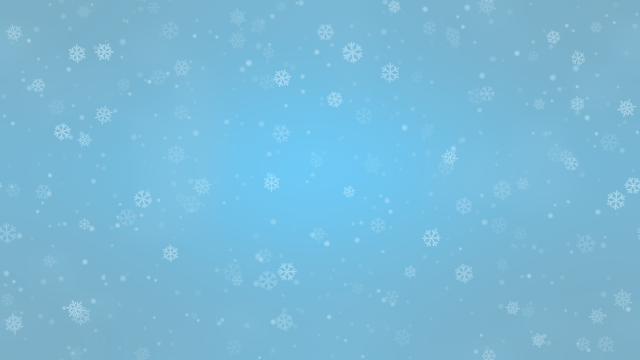
Reproduce this background procedurally as a Shadertoy shader.

```glsl
// Soft blue winter backdrop with a central glow, haze, snowflakes and drifting dots; tiles both ways.

const float PI = 3.14159265;

vec3 hash3(vec2 cell, float seed) {
    vec3 p = fract(vec3(cell.xyx + seed * 7.31) * vec3(0.1031, 0.1030, 0.0973));
    p += dot(p, p.yxz + 33.33);
    return fract((p.xxy + p.yzz) * p.zyx);
}

// Value noise that repeats after a whole number of cells
float wrapNoise(vec2 uv, vec2 cells, float seed) {
    vec2 p = uv * cells;
    vec2 id = floor(p), f = fract(p);
    f = f * f * f * (f * (f * 6.0 - 15.0) + 10.0);
    float a = hash3(mod(id, cells), seed).x;
    float b = hash3(mod(id + vec2(1, 0), cells), seed).x;
    float c = hash3(mod(id + vec2(0, 1), cells), seed).x;
    float d = hash3(mod(id + vec2(1, 1), cells), seed).x;
    return mix(mix(a, b, f.x), mix(c, d, f.x), f.y);
}

float segmentDist(vec2 p, vec2 a, vec2 b) {
    vec2 ab = b - a;
    return length(p - a - ab * clamp(dot(p - a, ab) / dot(ab, ab), 0.0, 1.0));
}

float softFill(float dist, float blur) {
    return 1.0 - smoothstep(-blur, blur, dist);
}

// Six-armed crystal of unit radius; fork is where the side twigs start
float flakeDist(vec2 p, float turn, float fork) {
    float sector = PI / 3.0;
    float angle = mod(atan(p.y, p.x) + turn, sector) - 0.5 * sector;
    vec2 q = length(p) * vec2(cos(angle), abs(sin(angle)));
    float arm = segmentDist(q, vec2(0), vec2(0.92, 0));
    float twig = segmentDist(q, vec2(fork, 0), vec2(fork + 0.22, 0.27));
    return min(arm, twig) - 0.075;
}

// Opacity of flakes scattered over a wrapping grid
float flakeLayer(vec2 uv, vec2 cells, float share, float seed) {
    vec2 p = uv * cells, base = floor(p);
    float pixel = cells.y / iResolution.y, cover = 0.0;
    for (int y = -1; y <= 1; y++)
    for (int x = -1; x <= 1; x++) {
        vec2 id = base + vec2(x, y), cell = mod(id, cells);
        vec3 place = hash3(cell, seed), look = hash3(cell, seed + 1.0);
        if (place.z > share) continue;
        float radius = mix(0.14, 0.26, look.x);
        vec2 q = (p - id - place.xy) / radius;
        if (dot(q, q) > 2.0) continue;
        float blur = 0.6 * pixel / radius + 0.08 * look.z;
        float alpha = mix(0.12, 0.58, look.y * look.y);
        float dist = flakeDist(q, look.z * PI, mix(0.35, 0.6, fract(look.x * 9.0)));
        cover = max(cover, alpha * softFill(dist, blur));
    }
    return cover;
}

// Opacity of soft round dots; sizes are least and greatest radius in cells
float dotLayer(vec2 uv, vec2 cells, vec2 sizes, float share, float seed) {
    vec2 p = uv * cells, base = floor(p);
    float pixel = cells.y / iResolution.y, cover = 0.0;
    for (int y = -1; y <= 1; y++)
    for (int x = -1; x <= 1; x++) {
        vec2 id = base + vec2(x, y), cell = mod(id, cells);
        vec3 place = hash3(cell, seed), look = hash3(cell, seed + 1.0);
        if (place.z > share) continue;
        float radius = mix(sizes.x, sizes.y, look.x * look.x);
        float blur = 0.6 * pixel + 0.35 * radius;
        float alpha = mix(0.1, 0.45, look.y * look.y);
        cover = max(cover, alpha * softFill(length(p - id - place.xy) - radius, blur));
    }
    return cover;
}

vec2 gridOf(float rows) {
    return vec2(round(rows * iResolution.x / iResolution.y), rows);
}

void mainImage(out vec4 fragColor, in vec2 fragCoord) {
    vec2 uv = fragCoord / iResolution.xy;
    vec3 glowBlue = vec3(0.43, 0.79, 0.96);
    vec3 edgeBlue = vec3(0.485, 0.685, 0.775);
    vec3 hazeTint = vec3(0.57, 0.78, 0.88);
    vec3 snowTint = vec3(0.85, 0.95, 0.99);

    // Periodic glow around a point near the middle
    float away = length(sin(PI * (uv - vec2(0.49, 0.53))));
    vec3 color = mix(glowBlue, edgeBlue, smoothstep(0.0, 1.6, away));

    // Broad patches of pale haze
    float haze = 0.6 * wrapNoise(uv, vec2(7, 4), 3.0) + 0.4 * wrapNoise(uv, vec2(13, 8), 5.0);
    color = mix(color, hazeTint, 0.32 * smoothstep(0.45, 0.95, haze));

    // Snow, from fine specks to crystals
    float snow = dotLayer(uv, gridOf(18.0), vec2(0.06, 0.14), 0.55, 11.0);
    snow = max(snow, dotLayer(uv, gridOf(13.0), vec2(0.05, 0.11), 0.4, 17.0));
    snow = max(snow, flakeLayer(uv, gridOf(9.0), 0.7, 23.0));
    color = mix(color, snowTint, snow);

    fragColor = vec4(color, 1.0);
}
```
